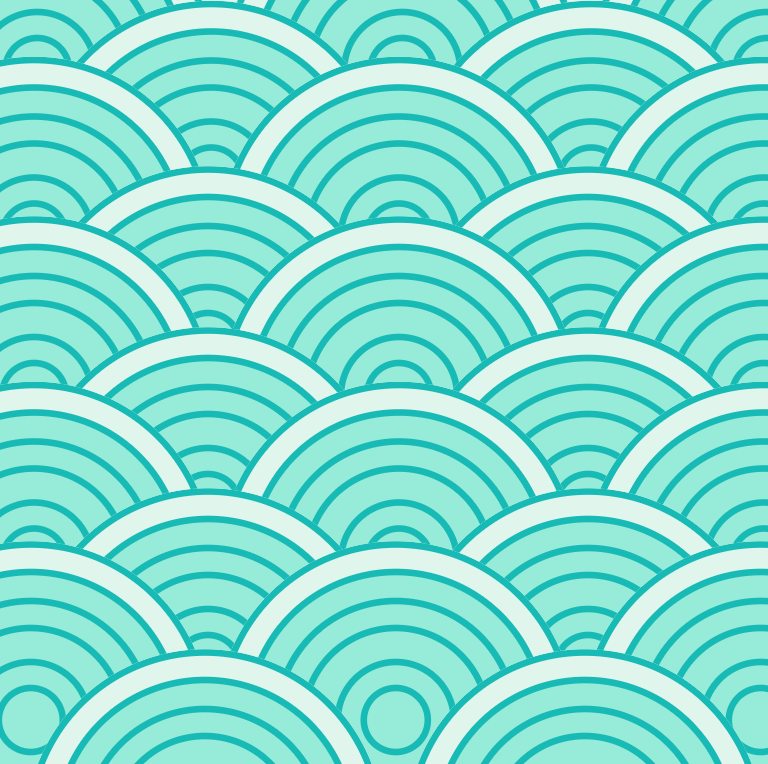
Give the GLSL for this pattern, as a Shadertoy shader.

```glsl
// Seigaiha waves: overlapping rows of ringed scales in mint, teal and cream.

const vec3 MINT = vec3(0.59, 0.92, 0.85);
const vec3 TEAL = vec3(0.09, 0.73, 0.71);
const vec3 CREAM = vec3(0.88, 0.96, 0.92);

// Antialiased coverage of the region where dist is negative.
float coverage(float dist, float pixel) {
    return clamp(0.5 - dist / pixel, 0.0, 1.0);
}

// Colour of one scale at radius r: mint core, cream rim, teal rings.
vec3 scaleColor(float r, float pixel) {
    float ringRadii[6] = float[](32.0, 58.0, 92.0, 119.0, 148.0, 175.5);
    float ringDist = 1e3;
    for (int i = 0; i < 6; i++) {
        ringDist = min(ringDist, abs(r - ringRadii[i]));
    }
    vec3 fill = mix(CREAM, MINT, coverage(r - 148.0, pixel));
    return mix(fill, TEAL, coverage(ringDist - 3.3, pixel));
}

// Centre of the scale nearest to x in a row; rows alternate and are slightly uneven.
vec2 scaleCenter(int row, float x) {
    float tier = float(row / 2);
    bool staggered = row % 2 == 1;
    float middle = 399.0 - 3.2 * trunc((tier - 2.0) / 2.0);
    if (staggered) {
        float left = middle - 191.0;
        float y = 184.0 + 161.0 * tier - (row == 1 ? 4.5 : 0.0);
        return vec2(left + 380.0 * round((x - left) / 380.0), y);
    }
    float y = 70.0 + 162.5 * tier + 3.0 * mod(tier, 2.0);
    return vec2(middle + 365.0 * round((x - middle) / 365.0), y);
}

void mainImage(out vec4 fragColor, in vec2 fragCoord) {
    // The canvas is 768 units wide, with y running down from the top edge.
    float pixel = 768.0 / iResolution.x;
    vec2 p = vec2(fragCoord.x, iResolution.y - fragCoord.y) * pixel;

    // Paint rows from top to bottom, each covering the one above.
    vec3 color = CREAM;
    for (int row = 0; row < 10; row++) {
        float r = length(p - scaleCenter(row, p.x));
        color = mix(color, scaleColor(r, pixel), coverage(r - 178.8, pixel));
    }
    fragColor = vec4(color, 1.0);
}
```
